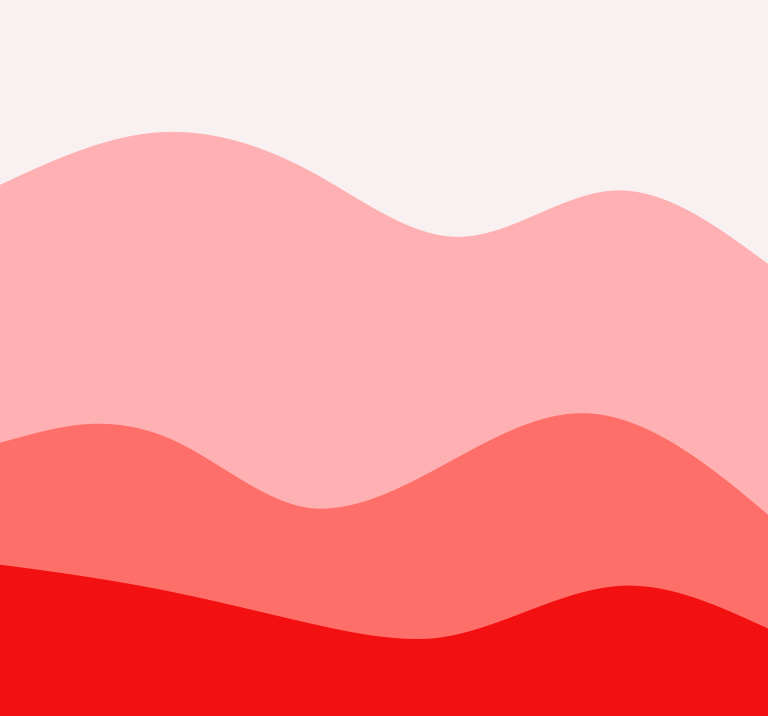
Give the GLSL for this background, as a WebGL 1 fragment shader.

```glsl
precision highp float;
// Three flat layers of rolling waves in pink, coral and red under a pale sky.
// Each crest is a smooth curve of cubic Hermite spans through a few knots,
// given as (x, height, slope) in fractions of the canvas.

uniform vec2 u_resolution;

// Cubic height at x between two knots.
float span(float x, vec3 a, vec3 b) {
  float w = b.x - a.x;
  float t = (x - a.x) / w;
  float s = 1.0 - t;
  return mix(a.y, b.y, t * t * (3.0 - 2.0 * t)) + w * t * s * (a.z * s - b.z * t);
}

// Height of a crest through six knots ordered from left to right.
float crest(float x, vec3 a, vec3 b, vec3 c, vec3 d, vec3 e, vec3 f) {
  if (x < b.x) return span(x, a, b);
  if (x < c.x) return span(x, b, c);
  if (x < d.x) return span(x, c, d);
  if (x < e.x) return span(x, d, e);
  return span(x, e, f);
}

// Fraction of the pixel at height y that lies below the crest.
float below(float y, float height) {
  return clamp(0.5 + (height - y) * u_resolution.y, 0.0, 1.0);
}

void main() {
  vec2 p = gl_FragCoord.xy / u_resolution;

  // Crests from back to front
  float back = crest(p.x,
    vec3(0.0, 0.7418, 0.504), vec3(0.224, 0.8158, 0.0), vec3(0.4232, 0.7495, -0.622),
    vec3(0.5964, 0.6692, 0.0), vec3(0.806, 0.7341, 0.0), vec3(1.0, 0.6315, -0.793));
  float middle = crest(p.x,
    vec3(0.0, 0.3817, 0.289), vec3(0.1276, 0.4082, 0.0), vec3(0.2083, 0.3929, -0.386),
    vec3(0.4167, 0.2896, 0.0), vec3(0.7578, 0.4229, 0.0), vec3(1.0, 0.2812, -0.911));
  float front = crest(p.x,
    vec3(0.0, 0.2114, -0.139), vec3(0.2344, 0.171, -0.225), vec3(0.3906, 0.1326, -0.247),
    vec3(0.5456, 0.1075, 0.0), vec3(0.819, 0.1821, 0.0), vec3(1.0, 0.1221, -0.493));

  // Sky, then the layers painted over it
  vec3 color = vec3(0.976, 0.941, 0.945);
  color = mix(color, vec3(1.0, 0.69, 0.70), below(p.y, back));
  color = mix(color, vec3(1.0, 0.437, 0.416), below(p.y, middle));
  color = mix(color, vec3(0.953, 0.063, 0.063), below(p.y, front));
  gl_FragColor = vec4(color, 1.0);
}
```
